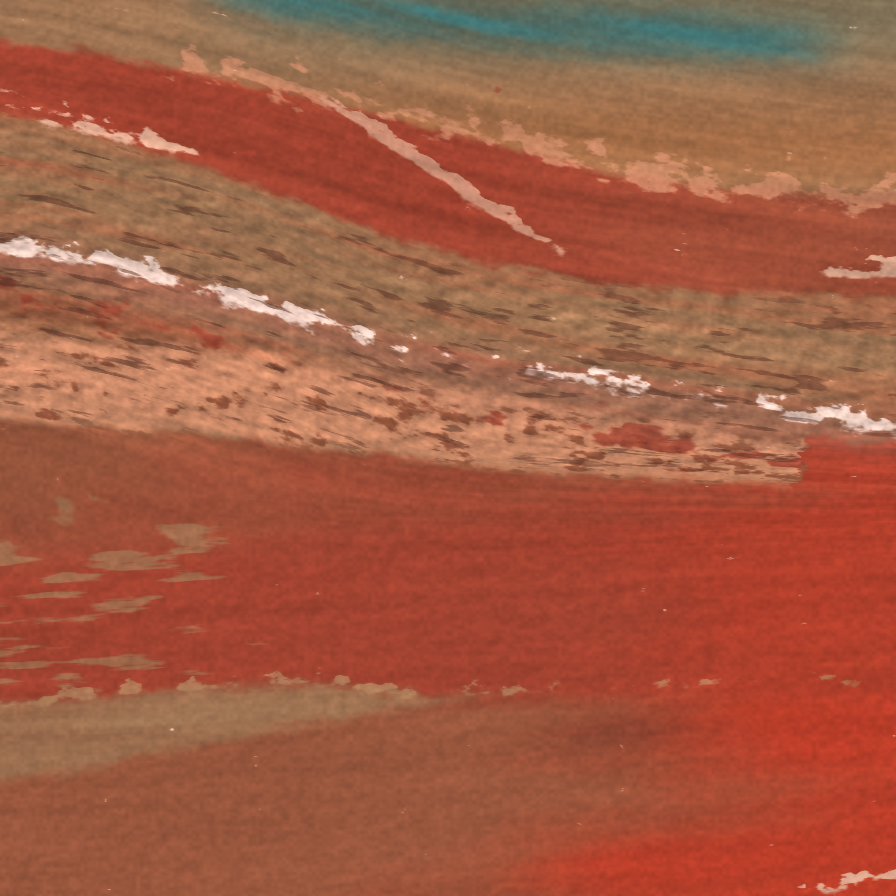
This texture is drawn by a WebGL 1 fragment shader. Its source:

```glsl
precision highp float;
uniform vec2 u_resolution;

#define RED vec3(0.63, 0.26, 0.19)
#define EMBER vec3(0.73, 0.24, 0.16)
#define RUST vec3(0.60, 0.34, 0.24)
#define TAN vec3(0.63, 0.46, 0.33)
#define PEACH vec3(0.80, 0.54, 0.41)
#define CHALK vec3(0.90, 0.78, 0.73)
#define TEAL vec3(0.29, 0.43, 0.41)
#define UMBER vec3(0.37, 0.22, 0.17)
#define GRAIN 0.16
#define STREAK 0.30
#define RELIEF 0.35

float hash(vec2 p) {
  vec3 q = fract(vec3(p.xyx) * vec3(0.1031, 0.1030, 0.0973));
  q += dot(q, q.yzx + 33.33);
  return fract((q.x + q.y) * q.z);
}

float noise(vec2 p) {
  vec2 i = floor(p), f = fract(p);
  f = f * f * (3.0 - 2.0 * f);
  return mix(mix(hash(i), hash(i + vec2(1, 0)), f.x),
             mix(hash(i + vec2(0, 1)), hash(i + vec2(1, 1)), f.x), f.y);
}

float fbm(vec2 p) {
  float sum = 0.0, amp = 0.54;
  for (int i = 0; i < 4; i++) {
    sum += amp * noise(p);
    p = p * 2.03 + 17.7;
    amp *= 0.5;
  }
  return sum;
}

// Softened polyline through five evenly spaced heights
float curve(float x, float a, float b, float c, float d, float e) {
  vec4 steps = vec4(b - a, c - b, d - c, e - d);
  vec4 knots = vec4(0, 1, 2, 3);
  vec4 left = clamp((x - 0.05) * 4.0 - knots, 0.0, 1.0);
  vec4 right = clamp((x + 0.05) * 4.0 - knots, 0.0, 1.0);
  return a + 0.5 * dot(steps, left + right);
}

float band(float y, float top, float bottom, float soft) {
  return smoothstep(-soft, soft, y - top) * smoothstep(-soft, soft, bottom - y);
}

float bell(float d, float width) { return exp(-d * d / (width * width)); }

// Broken paint: coverage 0 to 1 against the bristle texture
float fleck(float texture01, float coverage) {
  return smoothstep(0.0, 0.16, texture01 - 0.86 + coverage * 0.75);
}

void main() {
  vec2 uv = gl_FragCoord.xy / u_resolution;
  float x = uv.x, depth = 1.0 - uv.y;

  // Brush flow: slanted above, almost level below
  float ridge = curve(x, 0.265, 0.325, 0.405, 0.442, 0.475);
  float upper = 1.0 - smoothstep(0.48, 0.64, depth);
  float flow = depth - (ridge - 0.37) * upper + 0.05 * x * (1.0 - upper);
  float streak = fbm(vec2(x * 4.0, flow * 75.0)) - 0.5;
  float broad = fbm(vec2(x * 3.0, flow * 13.0)) - 0.5;
  vec2 bristle = vec2(x * 42.0, flow * 85.0);
  float dab = fbm(bristle);
  float relief = dab - fbm(bristle + vec2(0.25, 0.45));
  float y = depth + broad * 0.018 + (dab - 0.5) * 0.016;

  // Ochre and teal at the top
  vec3 col = mix(TAN, vec3(0.49, 0.43, 0.33), smoothstep(0.12, 0.02, depth) * smoothstep(0.1, 0.5, x));
  col = mix(col, vec3(0.66, 0.42, 0.26), 0.7 * bell(depth - 0.14 - 0.03 * x, 0.05));
  float tealLine = curve(x, -0.05, -0.005, 0.022, 0.038, 0.055);
  float tealReach = smoothstep(0.18, 0.32, x) * (1.0 - smoothstep(0.84, 0.98, x));
  col = mix(col, TEAL, bell(y - tealLine, 0.026) * tealReach * (0.95 + streak));

  // Upper red sweep and the tan strokes under it
  float redTop = curve(x, 0.042, 0.088, 0.150, 0.205, 0.225);
  float redBottom = curve(x, 0.118, 0.200, 0.292, 0.328, 0.335);
  vec3 sweep = mix(RED, RUST, smoothstep(0.45, 0.9, x) * 0.55 + broad * 0.6);
  col = mix(col, sweep, band(y, redTop, redBottom, 0.007));
  vec3 strokes = mix(TAN, RUST, clamp(0.25 + streak * 2.0, 0.0, 1.0));
  col = mix(col, strokes, smoothstep(-0.012, 0.012, y - redBottom));
  col = mix(col, TAN * 1.08, 0.7 * bell(y - ridge + 0.065, 0.02) * smoothstep(0.4, 0.65, x));
  col = mix(col, RUST, 0.8 * bell(y - ridge - 0.065, 0.024) * smoothstep(0.4, 0.1, x));

  // Salmon crust below the ridge
  float crustEdge = curve(x, 0.468, 0.490, 0.518, 0.533, 0.545);
  float crust = band(y, ridge + mix(0.095, 0.035, smoothstep(0.0, 0.55, x)), crustEdge, 0.014);
  col = mix(col, mix(RUST, PEACH, fleck(dab, mix(0.9, 0.68, x))), crust * 0.9);
  float scuffs = fleck(fbm(bristle * 0.6 + 31.0), 0.48 * bell(y - ridge - 0.055, 0.025));
  col = mix(col, RED * 0.92, scuffs * 0.8);

  // Lower red field
  float rightEnd = smoothstep(0.885, 0.905, x + (dab - 0.5) * 0.03);
  float fieldTop = mix(crustEdge, ridge + 0.022, rightEnd);
  vec3 field = mix(RUST, RED, smoothstep(0.49, 0.66, depth + x * 0.10 + broad * 0.16));
  field = mix(field, EMBER, 0.65 * smoothstep(0.55, 1.0, x + broad * 0.5));
  vec3 ground = mix(RUST, EMBER, smoothstep(0.45, 0.95, x + (depth - 0.9) * 0.9 + broad * 0.5));
  field = mix(field, ground, smoothstep(0.765, 0.80, y));
  col = mix(col, field, smoothstep(-0.006, 0.006, y - fieldTop));

  // Dry scratches, tan wedge and its broken tail
  float scratch = fbm(vec2(x * 14.0, flow * 105.0) + 9.0);
  float dry = smoothstep(0.42, 0.08, x) * band(depth, 0.55, 0.77, 0.04);
  col = mix(col, TAN, fleck(scratch, 0.43 * dry) * 0.75);
  float wedgeTop = curve(x, 0.782, 0.764, 0.777, 0.765, 0.765);
  float wedgeBottom = curve(x, 0.882, 0.824, 0.782, 0.735, 0.70);
  col = mix(col, TAN * 0.98, band(y, wedgeTop, wedgeBottom, 0.009) * (0.9 + streak * 0.5));
  float tail = bell(y - wedgeTop, 0.010) * mix(0.58, 0.40, x);
  col = mix(col, TAN * 1.1, fleck(dab, tail) * 0.75);
  float smudge = bell(x - 0.68 - broad * 0.1, 0.09) * bell(y - 0.82, 0.025);
  col = mix(col, UMBER, smudge * 0.42);

  // Raised peach and chalk ridges
  float peachLine = curve(x, 0.0, 0.085, 0.135, 0.205, 0.225);
  float peach = bell(y - peachLine, 0.025) * smoothstep(0.10, 0.22, x);
  col = mix(col, PEACH, fleck(dab, peach * 0.60) * 0.8);
  float slash = bell(y - 0.135 - (x - 0.4) * 0.64, 0.014) * band(x, 0.36, 0.64, 0.03);
  col = mix(col, mix(PEACH, CHALK, 0.35), fleck(dab, slash * 0.78) * 0.8);
  float leftRim = bell(y - 0.122 - x * 0.23, 0.014) * smoothstep(0.28, 0.20, x);
  float farDab = bell(y - 0.30, 0.014) * smoothstep(0.86, 0.94, x);
  float corner = bell(y - 0.995 + (x - 0.9) * 0.2, 0.012) * smoothstep(0.86, 0.94, x);
  col = mix(col, mix(PEACH, CHALK, 0.4), fleck(dab, max(max(leftRim * 0.55, farDab * 0.75), corner * 0.7)));
  col = mix(col, vec3(0.65, 0.40, 0.34), 0.5 * bell(y - ridge - 0.012, 0.028));
  float chalkCover = mix(0.72, 0.52, band(x, 0.36, 0.92, 0.04));
  col = mix(col, CHALK, fleck(dab, chalkCover * bell(y - ridge, 0.017)));

  // Dark bristle gaps, relief and fine canvas grain
  float worked = band(depth, redBottom, fieldTop, 0.02);
  float gaps = smoothstep(0.64, 0.76, fbm(vec2(x * 20.0, flow * 130.0) + 53.0));
  col = mix(col, UMBER, gaps * worked * 0.55);
  float grain = noise(uv * 240.0) + noise(uv * vec2(110.0, 170.0) + 5.0) - 1.0;
  col *= 1.0 + STREAK * streak * (0.4 + 0.6 * upper) + GRAIN * 0.5 * grain;
  col *= 1.0 + RELIEF * relief * (0.25 + worked);
  gl_FragColor = vec4(clamp(col, 0.0, 1.0), 1.0);
}
```
